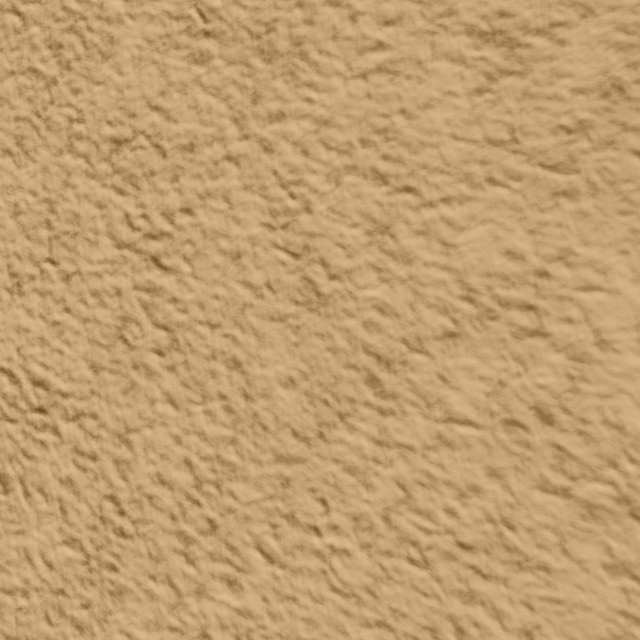
Write a Shadertoy shader that draws this texture.

```glsl
const vec3 SAND_COLOR = vec3(0.741, 0.611, 0.431);
const vec3 TONE_STEP = vec3(0.055, 0.059, 0.056);  // colour change per unit of tone
const float GRAIN_TILT = -0.5;                     // direction of the ridges, radians
const vec2 GRAIN_FREQUENCY = vec2(31.0, 46.0);     // along and across the ridges
const vec2 LIGHT_OFFSET = vec2(0.0035, 0.0085);    // toward the light, canvas units
const float RELIEF_STRENGTH = 2.75;
const float PIT_STRENGTH = 2.0;
const float HOLLOW_DEPTH = 0.32;
const float HOLLOW_SCALE = 0.85;
const float PATCH_STRENGTH = 1.1;
const float PATCH_FREQUENCY = 8.0;
const float CLUSTER_STRENGTH = 1.25;
const float CLUSTER_FREQUENCY = 18.0;
const float WARP_AMOUNT = 0.35;
const float OCTAVE_GAIN = 0.52;
const int OCTAVES = 4;

// Random gradient for a lattice cell, each part in -1..1
vec2 cellGradient(vec2 cell) {
    uvec2 n = uvec2(ivec2(cell) + 32768);
    uint h = n.x * 1597334677u ^ n.y * 3812015801u;
    h = (h ^ (h >> 15)) * 2246822519u;
    h = (h ^ (h >> 13)) * 3266489917u;
    h ^= h >> 16;
    return vec2(h & 65535u, h >> 16) / 32767.5 - 1.0;
}

float gradientNoise(vec2 p) {
    vec2 cell = floor(p);
    vec2 f = p - cell;
    vec2 u = f * f * f * (f * (f * 6.0 - 15.0) + 10.0);
    vec2 e = vec2(1.0, 0.0);
    float a = dot(cellGradient(cell), f);
    float b = dot(cellGradient(cell + e.xy), f - e.xy);
    float c = dot(cellGradient(cell + e.yx), f - e.yx);
    float d = dot(cellGradient(cell + e.xx), f - e.xx);
    return mix(mix(a, b, u.x), mix(c, d, u.x), u.y);
}

mat2 rotation(float angle) {
    float c = cos(angle), s = sin(angle);
    return mat2(c, -s, s, c);
}

// Tilted ground that grows coarser toward the right
vec2 groundPosition(vec2 p) {
    return rotation(GRAIN_TILT) * (p - 0.5) * (1.22 - 0.4 * p.x);
}

// Lumpy ridges with scattered round hollows
float sandHeight(vec2 p) {
    vec2 q = groundPosition(p) * GRAIN_FREQUENCY;
    q += WARP_AMOUNT * vec2(gradientNoise(q * 0.7 + 31.0),
                            gradientNoise(q * 0.7 + 77.0));
    float hollow = smoothstep(0.1, 0.42, gradientNoise(q * HOLLOW_SCALE + 53.4));
    float height = -HOLLOW_DEPTH * hollow;
    float amplitude = 1.0;
    for (int i = 0; i < OCTAVES; i++) {
        height += amplitude * gradientNoise(q);
        q = rotation(0.12) * q * 1.9 + 17.3;
        amplitude *= OCTAVE_GAIN;
    }
    return height;
}

void mainImage(out vec4 fragColor, in vec2 fragCoord) {
    vec2 p = fragCoord / iResolution.y;

    // Slopes facing the light brighten, hollows darken
    float height = sandHeight(p);
    float relief = height - sandHeight(p + LIGHT_OFFSET);
    float pits = min(height + 0.08, 0.0) + 0.35 * height;

    // Broad patches and pit clusters vary the roughness and the brightness
    vec2 ground = groundPosition(p);
    float patches = gradientNoise(ground * PATCH_FREQUENCY + 5.7);
    float clusters = gradientNoise(ground * CLUSTER_FREQUENCY + 9.1);
    float roughness = 1.0 - 0.3 * patches - 0.25 * clusters;
    float tone = roughness * (RELIEF_STRENGTH * relief + PIT_STRENGTH * pits);
    tone += PATCH_STRENGTH * patches + CLUSTER_STRENGTH * clusters + 0.38;

    // Soft shoulder on the highlights
    tone = tone > 0.0 ? tone / (1.0 + 0.16 * tone) : tone;
    fragColor = vec4(clamp(SAND_COLOR + TONE_STEP * tone, 0.0, 1.0), 1.0);
}
```
